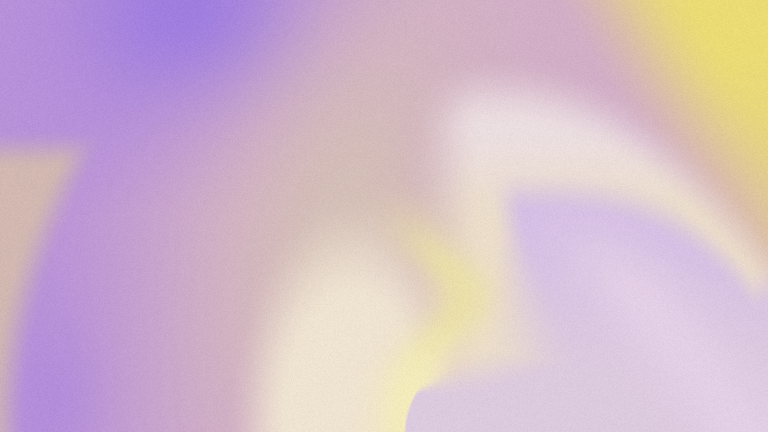
A WebGL 2 fragment shader for this background:

```glsl
#version 300 es
precision highp float;
// Soft pastel folds: violet haze, a pale arch, lilac hollow and yellow light, with fine grain.

uniform vec2 u_resolution;
out vec4 fragColor;

// Gaussian glow with separate radii, turned by an angle.
float glow(vec2 p, vec2 center, vec2 radii, float angle) {
  float c = cos(angle), s = sin(angle);
  vec2 q = mat2(c, -s, s, c) * (p - center) / radii;
  return exp(-dot(q, q));
}

// Soft step centred on zero.
float soft(float d, float width) {
  return smoothstep(-width, width, d);
}

float hash(vec2 cell) {
  vec3 q = fract(cell.xyx * 0.1031);
  q += dot(q, q.yzx + 33.33);
  return fract((q.x + q.y) * q.z);
}

// Purple to mauve haze with a violet glow and a tan centre.
vec3 haze(vec2 p) {
  float t = p.x - 0.8 * max(p.y - 0.5, 0.0);
  vec3 color = mix(vec3(0.72, 0.57, 0.85), vec3(0.82, 0.68, 0.78), smoothstep(0.0, 0.65, t));
  color = mix(color, vec3(0.61, 0.48, 0.88), 0.9 * glow(p, vec2(0.43, 0.98), vec2(0.24, 0.19), 0.2));
  color = mix(color, vec3(0.69, 0.54, 0.86), 0.7 * glow(p, vec2(0.12, 0.08), vec2(0.11, 0.18), 0.0));
  color = mix(color, vec3(0.83, 0.75, 0.71), 0.95 * glow(p, vec2(0.79, 0.48), vec2(0.24, 0.45), -0.35));

  // Tan patch on the left, cut by a curved edge.
  float patchMask = soft(0.015 + 0.42 * p.y * p.y - p.x, 0.05) * soft(0.655 - p.y, 0.05);
  return mix(color, vec3(0.82, 0.72, 0.69), patchMask);
}

// Lilac hollow under the arch, with a pale diagonal sheen.
vec3 lilac(vec2 p) {
  vec3 color = mix(vec3(0.86, 0.79, 0.87), vec3(0.835, 0.745, 0.895), smoothstep(0.1, 0.5, p.y));
  float across = p.x - 1.39 - 0.75 * (0.44 - p.y);
  float sheen = exp(-pow(across / 0.12, 2.0)) * smoothstep(0.56, 0.3, p.y);
  return mix(color, vec3(0.89, 0.81, 0.90), sheen);
}

void main() {
  vec2 p = gl_FragCoord.xy / u_resolution.y;
  p.x += 0.5 * (16.0 / 9.0 - u_resolution.x / u_resolution.y);
  vec3 color = haze(p);

  // Yellow corner behind a slanted edge.
  float slant = p.x - 1.435 - 0.6 * (1.0 - p.y);
  vec3 yellow = mix(vec3(0.89, 0.81, 0.54), vec3(0.92, 0.86, 0.46), smoothstep(0.5, 0.9, p.y));
  color = mix(color, yellow, soft(slant, 0.17));

  // Pale arch, warmer towards its foot.
  float crest = 0.79 - 1.05 * pow(p.x - 1.157, 2.0);
  float arch = soft(crest - p.y, 0.085) * smoothstep(0.94, 1.12, p.x);
  vec3 pale = mix(vec3(0.92, 0.865, 0.79), vec3(0.92, 0.87, 0.88), smoothstep(0.48, 0.72, p.y));
  color = mix(color, pale, arch);

  // Cream dome.
  float dome = length((p - vec2(0.82, 0.02)) / vec2(0.23, 0.42));
  color = mix(color, vec3(0.935, 0.89, 0.82), 1.0 - smoothstep(0.65, 1.3, dome));

  // Bent yellow streak.
  float bend = 0.94 + 0.13 * exp(-pow((p.y - 0.31) / 0.13, 2.0));
  float streak = exp(-pow((p.x - bend) / 0.075, 2.0)) * smoothstep(0.6, 0.36, p.y);
  vec3 light = mix(vec3(0.955, 0.925, 0.72), vec3(0.92, 0.88, 0.65), smoothstep(0.1, 0.3, p.y));
  color = mix(color, light, 0.9 * streak);

  // Lilac hollow, sharper near its top.
  float roof = 0.56 - 1.3 * pow(max(p.x - 1.18, 0.0), 3.0);
  float side = p.x - 1.17 - 0.15 * (0.55 - p.y);
  float hollow = soft(roof - p.y, 0.055) * soft(side, mix(0.11, 0.04, smoothstep(0.2, 0.5, p.y)));

  // Lower fold: crisp on the left, dissolving to the right.
  float foldLeft = p.x - 0.938 - 3.2 * p.y * p.y;
  float foldTop = 0.1 + 0.3 * (p.x - 0.98) - p.y;
  float fold = soft(foldLeft, 0.004) * soft(foldTop, mix(0.012, 0.06, smoothstep(0.96, 1.1, p.x)));
  color = mix(color, lilac(p), max(hollow, fold));

  // Fine grain.
  color += 0.03 * (hash(floor(p * 432.0)) - 0.5);
  fragColor = vec4(clamp(color, 0.0, 1.0), 1.0);
}
```
